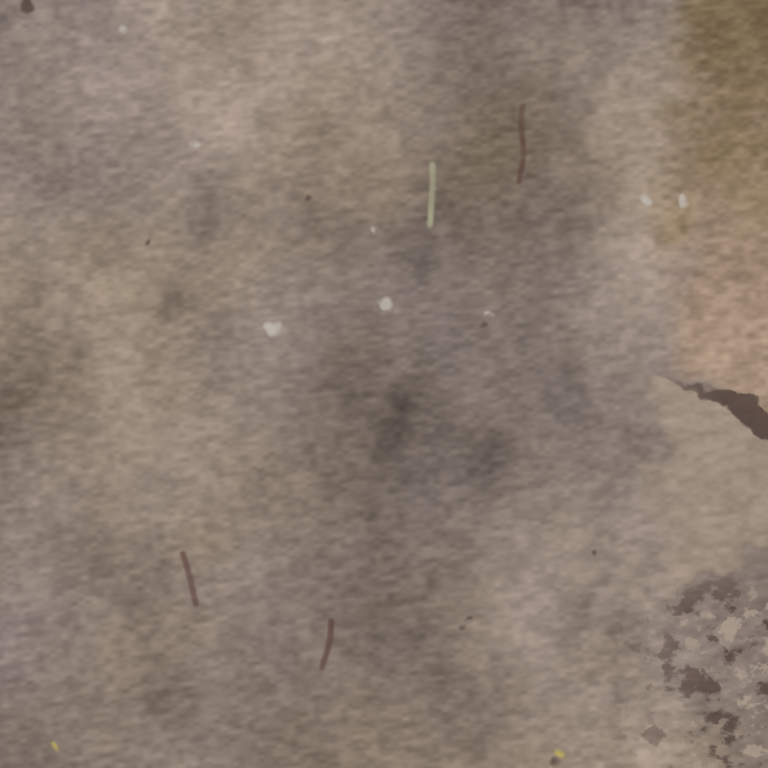
This texture is drawn by a WebGL 2 fragment shader. Its source:

```glsl
#version 300 es
precision highp float;
// Worn, dusty ground with soft stains, twigs, flecks and a broken slab at the right edge.

#define MID_TONE vec3(0.552, 0.496, 0.458)
#define TONE_STEP vec3(0.100, 0.092, 0.084)
#define SOIL_OLIVE vec3(0.47, 0.40, 0.29)
#define SOIL_TAN vec3(0.62, 0.53, 0.45)
#define SLAB_TONE vec3(0.63, 0.565, 0.50)
#define DARK_MARK vec3(0.31, 0.25, 0.23)
#define MOTTLE 3.2
#define GRAIN 0.95
#define STAINS 7
#define TWIGS 4
#define FLECKS 16
#define SOFT_EDGE 0.004

uniform vec2 u_resolution;
out vec4 fragColor;

vec2 hash2(vec2 p) {
  vec3 q = fract(p.xyx * vec3(0.1031, 0.1030, 0.0973));
  q += dot(q, q.yzx + 33.33);
  return fract((q.xx + q.yz) * q.zy);
}

float noise(vec2 p) {
  vec2 i = floor(p), f = fract(p);
  f = f * f * (3.0 - 2.0 * f);
  float low = mix(hash2(i).x, hash2(i + vec2(1, 0)).x, f.x);
  float high = mix(hash2(i + vec2(0, 1)).x, hash2(i + vec2(1, 1)).x, f.x);
  return mix(low, high, f.y);
}

float fbm(vec2 p) {
  float sum = 0.0, weight = 0.5;
  for (int i = 0; i < 5; i++) {
    sum += weight * noise(p);
    p = mat2(0.8, 0.6, -0.6, 0.8) * p * 2.03 + 17.3;
    weight *= 0.52;
  }
  return sum;
}

// Distance to a segment that starts at the origin
float segment(vec2 p, vec2 axis) {
  return length(p - axis * clamp(dot(p, axis) / dot(axis, axis), 0.0, 1.0));
}

// Evenly spread columns with a random offset
vec2 scatter(int i, int count, float seed) {
  vec2 h = hash2(vec2(float(i) * 7.0 + seed, seed * 3.0));
  return vec2((float(i) + h.x) / float(count), h.y);
}

float groundTone(vec2 p) {
  float tone = MOTTLE * (fbm(p * vec2(6.0, 4.5) + 3.0) - 0.5);
  tone += 0.12 - 0.4 * exp(-pow((p.x - 0.58) / 0.16, 2.0));
  tone += 0.35 * smoothstep(0.72, 0.88, p.x) - 0.25 * smoothstep(0.3, 0.0, p.y);
  for (int i = 0; i < STAINS; i++) {
    vec2 d = p - scatter(i, STAINS, 11.0) * vec2(0.78, 0.9);
    d.x -= 0.25 * d.y;
    vec2 size = vec2(0.016, 0.032) * (0.7 + hash2(vec2(i, 5)).x);
    tone -= 0.95 * exp(-dot(d / size, d / size)) * (0.6 + 0.7 * noise(p * 40.0));
  }
  return tone;
}

// Fine streaks lying close to the horizontal
float grainTone(vec2 p) {
  vec2 q = mat2(0.99, -0.12, 0.12, 0.99) * p;
  float streaks = noise(q * vec2(58.0, 125.0)) + 0.8 * noise(q * vec2(115.0, 190.0) + 40.0);
  return GRAIN * (streaks - 0.9);
}

void main() {
  vec2 p = gl_FragCoord.xy / u_resolution;
  float grain = grainTone(p);
  vec3 color = MID_TONE + TONE_STEP * (groundTone(p) + 0.85 * grain);
  color += vec3(0.004, 0.0, -0.035) * (fbm(p * 5.0 + 60.0) - 0.45) * 2.0;

  // Bare soil at the upper right
  float wobble = fbm(p * 14.0 + 9.0) - 0.5;
  float crackY = 0.505 - 0.48 * (p.x - 0.86) + 0.05 * wobble;
  float soil = smoothstep(-0.03, 0.05, p.x - 0.87 + 0.12 * wobble);
  soil *= smoothstep(-0.005, 0.03, p.y - crackY);
  float olive = smoothstep(0.66, 0.92, p.y + 0.5 * wobble);
  vec3 soilColor = mix(SOIL_TAN, SOIL_OLIVE, olive) + TONE_STEP * (2.8 * wobble + grain);
  color = mix(color, soilColor, 0.85 * soil);

  // Slab with a crack that widens to the right
  float slab = smoothstep(-0.03, 0.04, p.x - 0.85 + 0.15 * wobble);
  slab *= smoothstep(SOFT_EDGE, -SOFT_EDGE, p.y - crackY);
  slab *= smoothstep(-0.012, 0.012, p.y - 0.245 + 0.14 * wobble);
  color = mix(color, SLAB_TONE + TONE_STEP * (0.9 * wobble + 0.6 * grain), 0.85 * slab);
  float crackWidth = 0.001 + 0.014 * smoothstep(0.9, 1.0, p.x);
  float crack = smoothstep(SOFT_EDGE, 0.0, abs(p.y - crackY - crackWidth) - crackWidth);
  color = mix(color, DARK_MARK, 0.8 * crack * smoothstep(0.84, 0.95, p.x));

  // Rubble at the lower right
  float rubble = smoothstep(0.74, 0.96, p.x) * smoothstep(0.28, 0.2, p.y);
  float chips = fbm(p * vec2(40.0, 48.0) + 5.0);
  color = mix(color, DARK_MARK, 0.75 * rubble * smoothstep(0.54, 0.70, chips));
  color = mix(color, SLAB_TONE + 0.06, 0.7 * rubble * smoothstep(0.40, 0.28, chips));

  // Thin upright twigs, dark or bleached
  for (int i = 0; i < TWIGS; i++) {
    vec2 h = hash2(vec2(i, 31));
    vec2 d = p - vec2(0.2, 0.08) - scatter(i, TWIGS, 23.0) * vec2(0.55, 0.7);
    d.x += 0.006 * (noise(p * 25.0) - 0.5);
    float twig = segment(d, vec2(0.03 * (h.x - 0.4), 0.05 + 0.06 * h.y));
    vec3 bark = i == 2 ? vec3(0.70, 0.70, 0.58) : DARK_MARK + vec3(0.04, 0.0, 0.0);
    color = mix(color, bark, 0.7 * smoothstep(0.0065, 0.001, twig) * (0.5 + 0.6 * noise(p * 60.0)));
  }

  // Small flecks: pale, yellow or dark, some with a shadow below
  for (int i = 0; i < FLECKS; i++) {
    vec2 h = hash2(vec2(i, 47));
    vec2 d = p - scatter(i, FLECKS, 41.0);
    d += 0.008 * (vec2(noise(p * 90.0), noise(p * 90.0 + 30.0)) - 0.5);
    float radius = 0.003 + 0.006 * h.x * h.x;
    vec3 tint = i % 3 == 0 ? DARK_MARK : i % 5 == 1 ? vec3(0.76, 0.70, 0.36) : vec3(0.76, 0.74, 0.71);
    float shadow = smoothstep(SOFT_EDGE, -SOFT_EDGE, length(d + vec2(0.006, 0.013)) - radius);
    color = mix(color, DARK_MARK, 0.6 * shadow * step(0.6, h.y));
    color = mix(color, tint, 0.75 * smoothstep(SOFT_EDGE, -SOFT_EDGE, length(d) - radius));
  }

  fragColor = vec4(clamp(color, 0.0, 1.0), 1.0);
}
```
